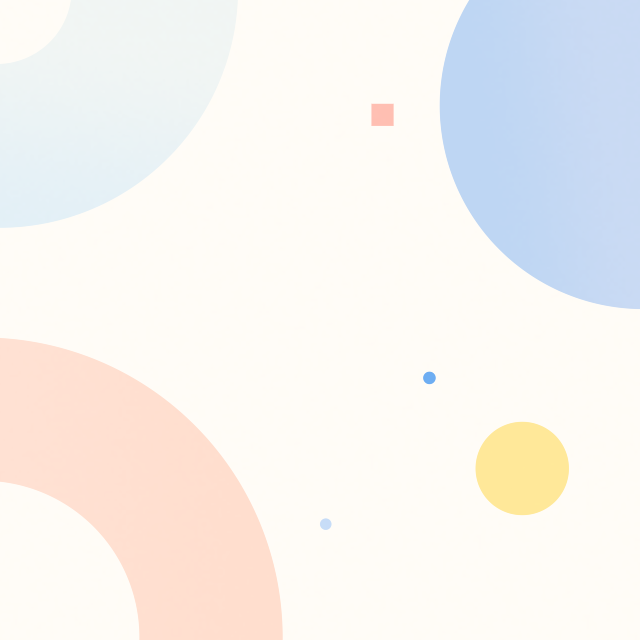
This background is drawn by a WebGL 2 fragment shader. Its source:

```glsl
#version 300 es
precision highp float;
// Soft pastel geometry on warm cream paper: two cropped rings, a large disc,
// a sun-like disc and a few small accents. Each shape is a signed distance
// function, filled with a gentle gradient and blended with a smooth edge.

uniform vec2 u_resolution;
out vec4 outColor;

float disc(vec2 p, vec2 center, float radius) {
    return length(p - center) - radius;
}

float square(vec2 p, vec2 center, float halfSide) {
    vec2 d = abs(p - center) - halfSide;
    return length(max(d, 0.0)) + min(max(d.x, d.y), 0.0);
}

float hash(vec2 p) {
    return fract(sin(dot(p, vec2(127.1, 311.7))) * 43758.5453);
}

float noise(vec2 p) {
    vec2 cell = floor(p), f = fract(p);
    f = f * f * (3.0 - 2.0 * f);
    return mix(mix(hash(cell), hash(cell + vec2(1, 0)), f.x),
               mix(hash(cell + vec2(0, 1)), hash(cell + vec2(1, 1)), f.x), f.y);
}

// Paints a shape over the base with an edge about one pixel wide.
vec3 paint(vec3 base, vec3 fill, float dist) {
    float edge = 0.6 / min(u_resolution.x, u_resolution.y);
    return mix(base, fill, 1.0 - smoothstep(-edge, edge, dist));
}

void main() {
    vec2 p = gl_FragCoord.xy / u_resolution;
    vec3 color = vec3(1.0, 0.988, 0.967);

    // Pale mint-to-sky ring in the upper left corner
    float mintRing = max(disc(p, vec2(-0.001, 1.017), 0.373),
                         -disc(p, vec2(-0.005, 1.017), 0.117));
    vec3 mint = mix(vec3(0.89, 0.94, 0.967), vec3(0.945, 0.962, 0.955),
                    smoothstep(0.63, 0.98, p.y + 0.15 * p.x));
    color = paint(color, mint, mintRing);

    // Peach ring in the lower left corner
    vec2 peachCenter = vec2(-0.027, 0.004);
    float peachRing = max(disc(p, peachCenter, 0.4687), -disc(p, peachCenter, 0.2448));
    vec3 peach = mix(vec3(1.0, 0.882, 0.827), vec3(1.0, 0.871, 0.808),
                     smoothstep(0.0, 0.4, p.x));
    color = paint(color, peach, peachRing);

    // Large blue disc in the upper right, turning to periwinkle
    vec3 blue = mix(vec3(0.745, 0.839, 0.953), vec3(0.79, 0.855, 0.955),
                    smoothstep(0.74, 0.98, p.x + 0.15 * (p.y - 0.8)));
    color = paint(color, blue, disc(p, vec2(1.005, 0.835), 0.318));

    // Yellow disc and small accents
    color = paint(color, vec3(1.0, 0.91, 0.60), disc(p, vec2(0.816, 0.268), 0.073));
    color = paint(color, vec3(1.0, 0.75, 0.70), square(p, vec2(0.5977, 0.8206), 0.0173));
    color = paint(color, vec3(0.43, 0.68, 0.95), disc(p, vec2(0.671, 0.4095), 0.0098));
    color = paint(color, vec3(0.78, 0.865, 0.97), disc(p, vec2(0.509, 0.181), 0.009));

    // Faint paper grain
    color += 0.004 * (noise(p * 160.0) - 0.5);
    outColor = vec4(clamp(color, 0.0, 1.0), 1.0);
}
```
